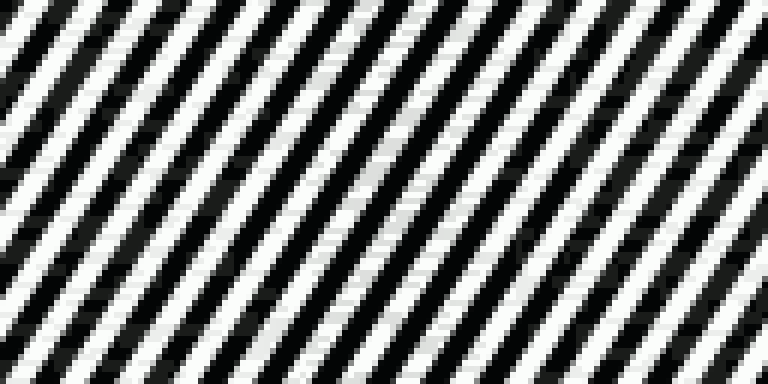
Reproduce this pattern procedurally as a Shadertoy shader.

```glsl
const float ROWS = 64.0;          // mosaic cells per canvas height
const float PERIOD = 9.27;        // stripe spacing along x, in cells
const float SLANT = 0.636;        // sideways shift per cell upward
const float OFFSET = 0.87;        // stripe centre right of the canvas centre
const float HALF_WIDTH = 2.38;    // half the dark stripe along x, in cells
const float SOFTNESS = 0.7;       // half the edge ramp, in cells
const vec2 PATCH = vec2(4.0, 2.0);
const int SAMPLES = 2;            // antialiasing samples per axis

const vec3 WHITE = vec3(0.985, 0.992, 0.985);
const vec3 PALE = vec3(0.925, 0.932, 0.925);
const vec3 PALE_CENTRE = vec3(0.865, 0.875, 0.865);
const vec3 BLACK = vec3(0.012, 0.018, 0.018);
const vec3 CHARCOAL = vec3(0.100, 0.108, 0.102);

float hash(vec2 p) {
    vec3 q = fract(vec3(p.xyx) * 0.1031);
    q += dot(q, q.yzx + 33.33);
    return fract((q.x + q.y) * q.z);
}

// Random value shared by one block of cells; bands are staggered sideways
float patchNoise(vec2 cell, vec2 size, float seed) {
    float band = floor(cell.y / size.y);
    float shift = floor(hash(vec2(band, seed)) * size.x);
    return hash(vec2(floor((cell.x + shift) / size.x), band) + seed);
}

// Dark coverage of a cell, measured from its centre
float stripe(vec2 p) {
    float x = p.x - OFFSET - SLANT * p.y;
    float dist = abs(x - PERIOD * round(x / PERIOD));
    return 1.0 - smoothstep(HALF_WIDTH - SOFTNESS, HALF_WIDTH + SOFTNESS, dist);
}

vec3 mosaic(vec2 p, float halfSpan) {
    vec2 cell = floor(p);
    vec2 centre = cell + 0.5 - vec2(halfSpan, 0.5 * ROWS);
    float side = abs(centre.x) / halfSpan;

    // Pale patches gather at the centre, charcoal ones toward the sides
    float middle = 1.0 - smoothstep(0.05, 0.4, side);
    float paleChance = mix(0.24, 0.48, middle);
    float darkChance = 0.55 * smoothstep(0.15, 0.75, side);
    float pale = step(patchNoise(cell, vec2(PATCH.x, 1.0), 17.0), paleChance);
    float dark = step(patchNoise(cell, PATCH, 53.0), darkChance);

    vec3 light = mix(WHITE, mix(PALE, PALE_CENTRE, middle), pale);
    vec3 shade = mix(BLACK, CHARCOAL, dark);
    return mix(light, shade, stripe(centre));
}

void mainImage(out vec4 fragColor, in vec2 fragCoord) {
    float scale = ROWS / iResolution.y;
    float halfSpan = 0.5 * iResolution.x * scale;
    vec3 color = vec3(0.0);

    // Average subpixels to smooth the cell borders
    for (int j = 0; j < SAMPLES; j++) {
        for (int i = 0; i < SAMPLES; i++) {
            vec2 jitter = (vec2(i, j) + 0.5) / float(SAMPLES) - 0.5;
            color += mosaic((fragCoord + jitter) * scale, halfSpan);
        }
    }
    fragColor = vec4(color / float(SAMPLES * SAMPLES), 1.0);
}
```
